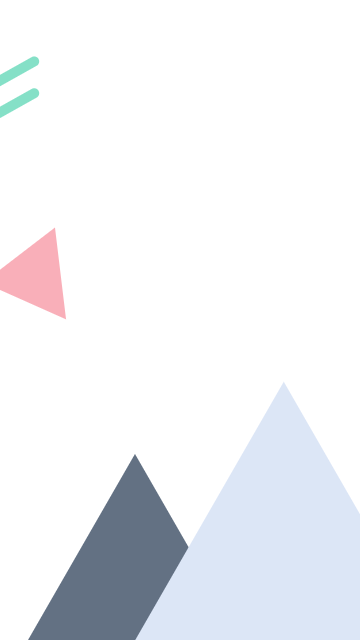
Reproduce this background procedurally as a Shadertoy shader.

```glsl
// Flat geometric backdrop: two peaks along the bottom, a tilted pink
// triangle and a pair of rounded mint bars at the left, all on white.
// Each shape is a signed distance, blended in order with a one-pixel edge.

#define PAPER       vec3(1.0)
#define MINT        vec3(0.52, 0.88, 0.78)
#define PINK        vec3(0.976, 0.688, 0.724)
#define SLATE       vec3(0.387, 0.443, 0.515)
#define PALE_BLUE   vec3(0.864, 0.902, 0.966)
#define PEAK_SLOPE  0.575                 // half width gained per unit of drop
#define SLATE_APEX  vec2(0.2109, 0.2907)
#define PALE_APEX   vec2(0.4434, 0.4036)
#define BAR_TIP     vec2(0.0534, 0.9040)  // rounded end of the upper bar
#define BAR_GAP     0.0497
#define BAR_RADIUS  0.0078

// Distance to a capsule from a to b.
float capsule(vec2 p, vec2 a, vec2 b, float radius) {
    vec2 pa = p - a, ba = b - a;
    float along = clamp(dot(pa, ba) / dot(ba, ba), 0.0, 1.0);
    return length(pa - ba * along) - radius;
}

// Distance to the left-hand side of the line from a to b (negative inside).
float halfPlane(vec2 p, vec2 a, vec2 b) {
    vec2 dir = normalize(b - a);
    return dot(p - a, vec2(dir.y, -dir.x));
}

// Triangle with corners in counter-clockwise order.
float triangle(vec2 p, vec2 a, vec2 b, vec2 c) {
    return max(halfPlane(p, a, b), max(halfPlane(p, b, c), halfPlane(p, c, a)));
}

// Upright wedge that widens downward without end.
float peak(vec2 p, vec2 apex) {
    p -= apex;
    return (abs(p.x) + p.y * PEAK_SLOPE) / length(vec2(1.0, PEAK_SLOPE));
}

// Lay a colour over the base wherever the distance is negative.
vec3 paint(vec3 base, vec3 color, float dist) {
    float pixel = 1.0 / iResolution.y;
    return mix(base, color, clamp(0.5 - dist / pixel, 0.0, 1.0));
}

void mainImage(out vec4 fragColor, in vec2 fragCoord) {
    vec2 p = fragCoord / iResolution.y;   // canvas height is one unit
    vec3 color = PAPER;

    // Parallel bars running off the left edge
    for (int i = 0; i < 2; i++) {
        vec2 tip = BAR_TIP - vec2(0.0, BAR_GAP * float(i));
        color = paint(color, MINT, capsule(p, tip, tip - vec2(0.1, 0.056), BAR_RADIUS));
    }

    // Tilted triangle, cut by the left edge
    color = paint(color, PINK, triangle(p, vec2(-0.0260, 0.5586),
                                        vec2(0.1032, 0.5010), vec2(0.0859, 0.6445)));

    // Peaks, the pale one in front
    color = paint(color, SLATE, peak(p, SLATE_APEX));
    color = paint(color, PALE_BLUE, peak(p, PALE_APEX));

    fragColor = vec4(color, 1.0);
}
```
